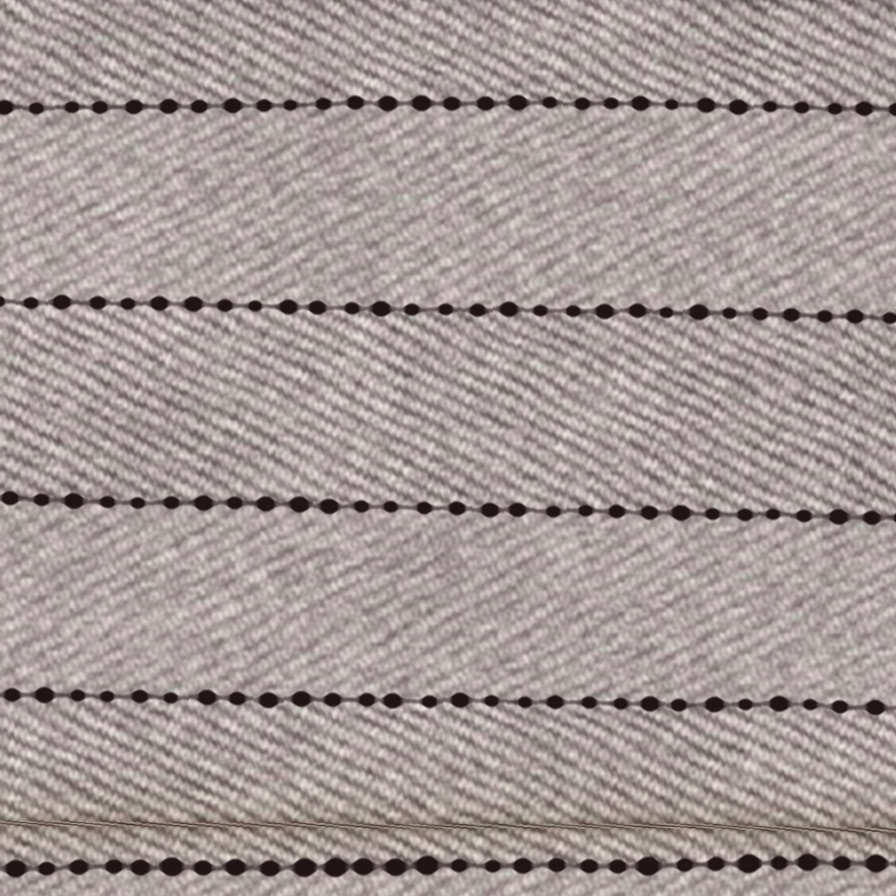
This texture is drawn by a WebGL 1 fragment shader. Its source:

```glsl
precision highp float;
// Herringbone wool: five dotted dark seams between twill bands that alternate direction, with a fold near the bottom.
uniform vec2 u_resolution;

const float PI = 3.14159265;
const int SEAMS = 5;
const float FIRST_SEAM = 0.115;      // depth of the first seam below the top edge
const float SEAM_PITCH = 0.233;
const float PITCH_SHRINK = 0.0035;   // bands narrow slightly downwards
const float SEAM_TILT = 0.023;
const float RIBS_ACROSS = 28.2;      // one bead on a seam per rib
const float RIBS_DOWN = 51.0;
const float YARNS_PER_RIB = 4.0;
const float BEAD_HALF = 0.0078;      // half heights of beads and linking thread
const float THREAD_HALF = 0.0022;
const float STRONG_RIB = 0.17;       // groove contrast of falling and rising twill
const float FAINT_RIB = 0.085;
const float BASE_TONE = 0.79;
const float FOLD_DEPTH = 0.917;
const float FOLD_LOSS = 0.025;       // cloth hidden inside the fold
const vec3 INK = vec3(0.11, 0.06, 0.065);
const vec3 WOOL = vec3(0.83, 0.79, 0.78);
const vec3 FOLD_TINT = vec3(0.02, 0.01, -0.025);

float hash(vec2 p) {
  vec3 q = fract(vec3(p.xyx) * 0.1031);
  q += dot(q, q.yzx + 33.33);
  return fract((q.x + q.y) * q.z);
}

float noise(vec2 p) {
  vec2 i = floor(p), f = fract(p);
  f = f * f * (3.0 - 2.0 * f);
  return mix(mix(hash(i), hash(i + vec2(1.0, 0.0)), f.x),
             mix(hash(i + vec2(0.0, 1.0)), hash(i + 1.0), f.x), f.y);
}

// Depth of seam k at position x
float seamDepth(float k, float x) {
  float tilt = SEAM_TILT * sin(0.85 * k) * (x - 0.5);
  float bow = 0.03 * exp(-2.0 * k) * (x - 0.5) * (x - 0.5);
  float wander = 0.003 * (noise(vec2(x * 7.0, k * 9.0)) - 0.5);
  return FIRST_SEAM + SEAM_PITCH * k - PITCH_SHRINK * k * k + tilt + bow + wander;
}

// Darkness of seam k: tapered beads strung on a thin thread
float seamInk(float k, float x, float offset, float pixel) {
  float q = x * RIBS_ACROSS + hash(vec2(k, 5.0));
  vec2 cell = vec2(floor(q), k * 7.0 + 3.0);
  float size = mix(0.75, 1.15, hash(cell)) * (k > 3.5 ? 1.2 : 1.0);
  float f = fract(q) - 0.5 + 0.2 * (hash(cell + 40.0) - 0.5);
  float bead = exp(-pow(abs(f) / (0.24 * size), 2.5));
  float halfHeight = mix(THREAD_HALF, BEAD_HALF * size, bead);
  float dy = abs(offset + 0.002 * (hash(cell + 80.0) - 0.5));
  float edge = 0.0015 + 0.5 * pixel;
  float cover = 1.0 - smoothstep(halfHeight - edge, halfHeight + edge, dy);
  return cover * mix(0.5, 0.97, smoothstep(0.0, 0.55, bead));
}

// Ribs along one diagonal, broken into short rounded yarn floats
float twill(vec2 p, float direction) {
  float yarn = p.x * RIBS_ACROSS * YARNS_PER_RIB + 0.5 * noise(p * vec2(30.0, 60.0));
  float stepped = p.x * RIBS_ACROSS + 0.07 * sin(2.0 * PI * yarn);
  float warp = 0.45 * (noise(p * vec2(14.0, 22.0)) - 0.5);
  float phase = stepped - direction * p.y * RIBS_DOWN + warp;
  float rib = cos(2.0 * PI * phase);
  float bump = cos(2.0 * PI * (yarn + direction * p.y * RIBS_DOWN));
  float contrast = direction > 0.0 ? STRONG_RIB : FAINT_RIB;
  contrast *= 0.7 + 0.6 * noise(p * vec2(40.0, 60.0) + 11.0);
  return contrast * (rib - 0.25 * rib * rib) + 0.055 * bump * (0.6 + 0.4 * rib);
}

void main() {
  vec2 uv = gl_FragCoord.xy / u_resolution;
  float pixel = 1.0 / u_resolution.y;
  float depth = 1.0 - uv.y;

  // The fold swallows a strip of cloth
  float foldLine = FOLD_DEPTH + 0.008 * uv.x + 0.004 * (noise(vec2(uv.x * 9.0, 2.0)) - 0.5);
  float foldGap = depth - foldLine;
  vec2 cloth = vec2(uv.x, depth + FOLD_LOSS * smoothstep(-0.004, 0.004, foldGap));

  // Seams, and the number of bands passed
  float ink = 0.0;
  float band = 0.0;
  for (int i = 0; i < SEAMS; i++) {
    float k = float(i);
    float offset = cloth.y - seamDepth(k, cloth.x);
    band += smoothstep(-0.003, 0.003, offset);
    ink = max(ink, seamInk(k, cloth.x, offset, pixel));
  }
  float rising = 0.5 - 0.5 * cos(PI * band);

  // Weave, wool fibre and uneven wear
  float tone = BASE_TONE + mix(twill(cloth, 1.0), twill(cloth, -1.0), rising);
  float fibre = noise(cloth * vec2(150.0, 210.0)) - 0.5;
  float slub = noise(cloth * vec2(75.0, 120.0) + 31.0) - 0.5;
  float wear = noise(cloth * 6.0 + 17.0) - 0.5;
  tone += 0.24 * fibre + 0.15 * slub + 0.07 * wear + 0.02 * rising;

  // Shadow in the fold and along the top edge
  float crease = exp(-pow(abs(foldGap) / 0.006, 2.0));
  float shade = exp(-abs(foldGap) / 0.03);
  tone -= (0.22 + 0.15 * fibre) * crease + 0.09 * shade;
  tone -= 0.14 * uv.x * exp(-depth * 110.0);

  vec3 colour = mix(INK, WOOL, clamp(tone, 0.0, 1.12));
  float blush = noise(cloth * vec2(60.0, 90.0) + 53.0) - 0.5;
  colour += blush * vec3(0.02, -0.025, 0.0) + FOLD_TINT * shade;
  gl_FragColor = vec4(mix(colour, INK, ink), 1.0);
}
```
